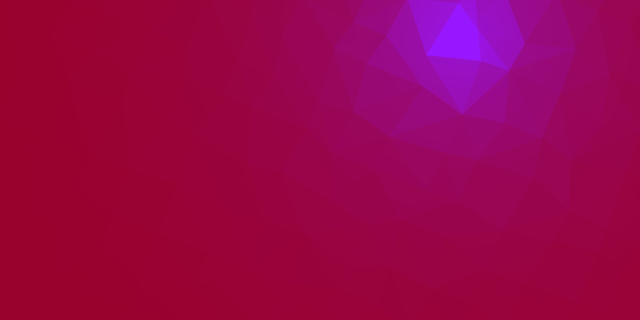
Write a Shadertoy shader that draws this background.

```glsl
// Low-poly crimson backdrop with a faceted violet glow near the upper right.

const vec2 GLOW_CENTER = vec2(1.445, 0.89);   // in canvas heights
const float CELL_SIZE = 0.14;
const float JITTER = 0.48;                    // total vertex wander, in cells
const float FLATNESS = 0.82;                  // 1 = fully flat facets
const mat2 MESH_TURN = mat2(0.921, 0.389, -0.389, 0.921);

vec2 hash2(vec2 id) {
    vec2 q = vec2(dot(id, vec2(127.1, 311.7)), dot(id, vec2(269.5, 183.3)));
    return fract(sin(q) * 43758.5);
}

// Jittered lattice point, in cell units
vec2 meshVertex(vec2 id) {
    return id + 0.5 + (hash2(id) - 0.5) * JITTER;
}

// Positive to the left of the line from a to b
float edgeDistance(vec2 p, vec2 a, vec2 b) {
    vec2 e = b - a;
    vec2 d = p - a;
    return (e.x * d.y - e.y * d.x) / length(e);
}

// Antialiased coverage of a counterclockwise triangle
float triangleCoverage(vec2 p, vec2 a, vec2 b, vec2 c, float pixel) {
    float inside = min(edgeDistance(p, a, b),
                   min(edgeDistance(p, b, c), edgeDistance(p, c, a)));
    return clamp(inside / pixel + 0.5, 0.0, 1.0);
}

// Red stays constant while blue falls off around the glow
vec3 glowColor(float radius) {
    float blue = min(0.08 + 1.0 / (0.6 + 6.8 * radius), 1.0);
    return vec3(0.6, 0.1 * (blue - 0.1), blue);
}

// Facet color in rgb, weighted by its coverage in alpha
vec4 facet(vec2 p, vec2 a, vec2 b, vec2 c, float pixel) {
    float coverage = triangleCoverage(p, a, b, c, pixel);
    vec2 shadePoint = mix(p, (a + b + c) / 3.0, FLATNESS);
    return vec4(glowColor(length(shadePoint) * CELL_SIZE), 1.0) * coverage;
}

void mainImage(out vec4 fragColor, in vec2 fragCoord) {
    vec2 p = MESH_TURN * (fragCoord / iResolution.y - GLOW_CENTER) / CELL_SIZE;
    float pixel = 1.0 / (iResolution.y * CELL_SIZE);
    vec2 base = floor(p);
    vec4 sum = vec4(0.0);

    // Blend the facets of the nearby cells, each split along a random diagonal
    for (int y = -2; y <= 1; y++) {
        for (int x = -2; x <= 1; x++) {
            vec2 id = base + vec2(x, y);
            vec2 a = meshVertex(id);
            vec2 b = meshVertex(id + vec2(1, 0));
            vec2 c = meshVertex(id + vec2(1, 1));
            vec2 d = meshVertex(id + vec2(0, 1));
            if (hash2(id + 37.0).x < 0.5) {
                sum += facet(p, a, b, c, pixel) + facet(p, a, c, d, pixel);
            } else {
                sum += facet(p, a, b, d, pixel) + facet(p, b, c, d, pixel);
            }
        }
    }

    vec3 color = sum.a > 0.001 ? sum.rgb / sum.a : glowColor(length(p) * CELL_SIZE);
    fragColor = vec4(color, 1.0);
}
```
